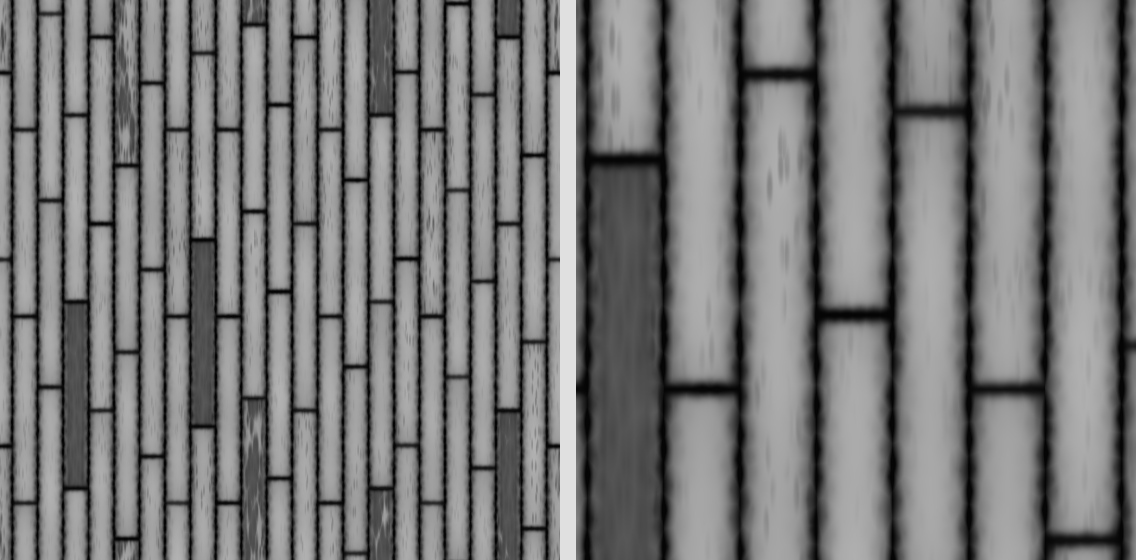
Left, the full canvas; right, a detail of the centre.
Reproduce this pattern procedurally as a Shadertoy shader.

```glsl
#define COLUMNS 22.0
#define ROWS 3.0
#define COLUMN_SHIFT 0.48
#define SEAM_WIDTH 0.0056
#define JOINT_WIDTH 0.0048
#define EDGE_ROUGHNESS 0.0032
#define GAP_TONE 0.02
#define PLANK_TONE 0.665
#define STAIN_TONE 0.33
#define FLECK_DEPTH 0.17

// Joint height of each column, in 1/256 of a plank length from the top
const float STAGGER[22] = float[22](
    100.0, 178.0, 19.0, 158.0, 51.0, 227.0, 114.0, 178.0, 73.0, 178.0, 34.0,
    144.0, 51.0, 178.0, 247.0, 158.0, 99.0, 178.0, 5.0, 130.0, 51.0, 213.0);

vec2 hash2(vec2 p) {
    return fract(sin(vec2(dot(p, vec2(127.1, 311.7)), dot(p, vec2(269.5, 183.3)))) * 43758.5);
}

// Distance to the nearest scattered point
float cellular(vec2 p) {
    vec2 cell = floor(p), f = fract(p);
    float nearest = 2.0;
    for (int j = -1; j <= 1; j++)
        for (int i = -1; i <= 1; i++) {
            vec2 o = vec2(i, j);
            nearest = min(nearest, length(o + hash2(cell + o) - f));
        }
    return nearest;
}

// One plank per column is worn, with evenly spread strengths
float plankWear(float column, float row) {
    float rank = mod(9.0 * column + 15.0, COLUMNS);
    float wornRow = floor(1.5 + 1.4 * sin((column - 3.0) * 1.2566));
    float strength = pow(max(rank - 9.0, 0.0) / 12.0, 1.5);
    return abs(row - wornRow) < 0.5 ? strength : 0.0;
}

// Light wood with broad shading, narrow flecks and stains
float woodTone(vec2 uv, vec2 id, float wear, float sideDistance) {
    vec2 seed = hash2(id + 3.7);
    vec2 p = uv + seed;
    float broad = sin(19.0 * p.y + 6.0 * seed.x) + sin(43.0 * p.y + 31.0 * p.x);
    float tone = PLANK_TONE + 0.04 * (seed.x - 0.5) + 0.012 * broad;

    float fine = cellular(p * vec2(155.0, 27.0));
    float coarse = cellular(p * vec2(58.0, 9.0));
    float fleck = smoothstep(0.42, 0.08, fine) * smoothstep(0.25, 0.75, coarse);
    tone -= FLECK_DEPTH * fleck * (0.2 + 0.7 * seed.y * seed.y + wear);

    float grain = 0.65 * coarse + 0.35 * fine;
    float stain = smoothstep(0.0, 0.35, 1.3 * wear - grain);
    stain *= smoothstep(0.002, 0.011, sideDistance);
    tone = mix(tone, STAIN_TONE + 0.06 * (fine - 0.5), stain);
    return tone - 0.06 * wear * (1.0 - stain);
}

void mainImage(out vec4 fragColor, in vec2 fragCoord) {
    vec2 uv = fragCoord / iResolution.xy;

    // Staggered plank grid, counted from the top
    float across = uv.x * COLUMNS - COLUMN_SHIFT;
    float column = mod(floor(across) + 1.0, COLUMNS);
    float down = (1.0 - uv.y) * ROWS - STAGGER[int(column + 0.5)] / 256.0;
    float row = mod(floor(down), ROWS);
    float joint = mod(floor(down + 0.5), ROWS);

    // Distances to the long seam and to the end joint
    float side = (0.5 - abs(fract(across) - 0.5)) / COLUMNS;
    float end = (0.5 - abs(fract(down) - 0.5)) / ROWS;
    float rough = cellular(uv * vec2(110.0, 62.0)) - 0.5;
    float roughSide = max(side + EDGE_ROUGHNESS * rough, 0.0);
    float roughEnd = end + 0.4 * EDGE_ROUGHNESS * rough;

    // Soft dark seams, with some joints tighter than others
    float sideLight = 1.0 - exp(-pow(roughSide / SEAM_WIDTH, 1.15));
    float gap = mix(0.65, 1.0, sqrt(hash2(vec2(column, joint) + 11.0).x));
    float q = roughEnd / JOINT_WIDTH;
    float endLight = (1.0 - gap * exp(-q * q)) * (1.0 - 0.13 * exp(-end / 0.02));

    float wood = woodTone(uv, vec2(column, row), plankWear(column, row), side);
    float tone = mix(GAP_TONE, wood, sideLight * endLight);
    fragColor = vec4(vec3(tone), 1.0);
}
```
